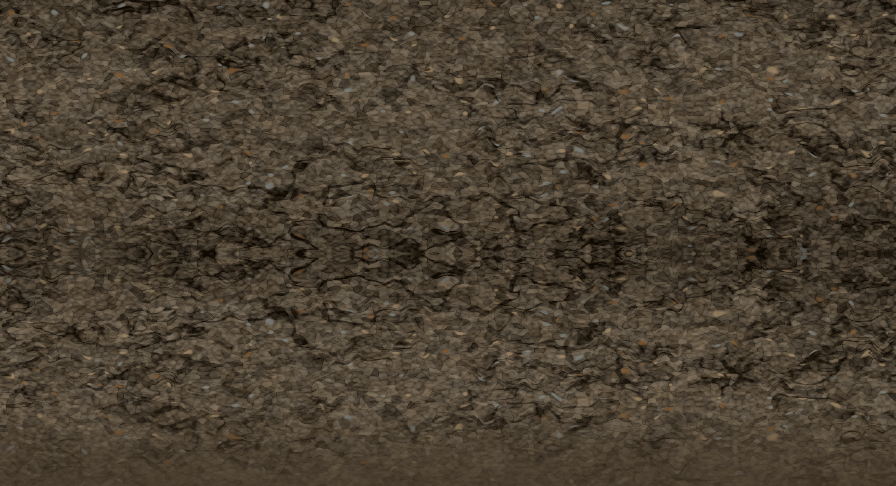
A WebGL 1 fragment shader for this texture:

```glsl
precision highp float;
uniform vec2 u_resolution;

// Colours
const vec3 DARK_SOIL = vec3(0.165, 0.135, 0.095);
const vec3 PALE_SOIL = vec3(0.475, 0.420, 0.345);
const vec3 FOOT_SOIL = vec3(0.265, 0.220, 0.165);
const vec3 TAN_CHIP = vec3(0.64, 0.54, 0.40);
const vec3 GREY_CHIP = vec3(0.50, 0.52, 0.51);
const vec3 RUST_CHIP = vec3(0.50, 0.34, 0.18);

// Feature densities, in cells per canvas height
const vec2 PEBBLE_DENSITY = vec2(58.0, 104.0);
const vec2 GRAIN_DENSITY = vec2(115.0, 200.0);
const vec2 CLOD_DENSITY = vec2(15.0, 36.0);
const vec2 CRACK_DENSITY = vec2(9.0, 25.0);
const vec2 FINE_CRACK_DENSITY = vec2(21.0, 48.0);
const vec2 CHIP_DENSITY = vec2(30.0, 46.0);

// Tone and contrast
const float BASE_TONE = 0.59;
const float PEBBLE_CONTRAST = 0.46;
const float GRAIN_CONTRAST = 0.50;
const float CLOD_CONTRAST = 0.42;
const float GAP_DEPTH = 0.20;
const float CRACK_DEPTH = 0.48;
const float CHIP_CHANCE = 0.16;
const float SEAM_HEIGHT = 0.478;
const float SEAM_WIDTH = 0.095;
const float SEAM_DEPTH = 0.22;

float hash(vec2 p) {
  vec3 q = fract(vec3(p.xyx) * 0.1031);
  q += dot(q, q.yzx + 33.33);
  return fract((q.x + q.y) * q.z);
}

vec2 hash2(vec2 p) {
  return vec2(hash(p + 17.3), hash(p + 71.9));
}

float noise(vec2 p) {
  vec2 cell = floor(p);
  vec2 f = fract(p);
  f = f * f * (3.0 - 2.0 * f);
  float low = mix(hash(cell), hash(cell + vec2(1.0, 0.0)), f.x);
  float high = mix(hash(cell + vec2(0.0, 1.0)), hash(cell + 1.0), f.x);
  return mix(low, high, f.y);
}

float fbm(vec2 p) {
  float sum = 0.0;
  float weight = 0.55;
  for (int i = 0; i < 3; i++) {
    sum += weight * noise(p);
    p = p * 2.03 + 13.7;
    weight *= 0.5;
  }
  return sum / 0.9625;
}

// x: random tone of the nearest pebble, y: darkness of the gap around it
vec2 pebbles(vec2 p) {
  vec2 cell = floor(p);
  float nearest = 8.0;
  float second = 8.0;
  float tone = 0.0;
  for (int j = -1; j <= 1; j++) {
    for (int i = -1; i <= 1; i++) {
      vec2 id = cell + vec2(float(i), float(j));
      float d = length(id + hash2(id) - p);
      if (d < nearest) {
        second = nearest;
        nearest = d;
        tone = hash(id + 5.1);
      } else {
        second = min(second, d);
      }
    }
  }
  return vec2(tone, 1.0 - smoothstep(0.0, 0.3, second - nearest));
}

// Broken contour lines of a noise field
float cracks(vec2 p, float width) {
  float line = 1.0 - smoothstep(width * 0.25, width, abs(fbm(p) - 0.5));
  return line * smoothstep(0.48, 0.68, noise(p * 0.43 + 41.0));
}

// rgb: chip colour, a: coverage
vec4 chips(vec2 p) {
  vec2 id = floor(p);
  vec2 center = 0.3 + 0.4 * hash2(id);
  float radius = mix(0.10, 0.24, hash(id + 3.7));
  float d = length((fract(p) - center) * vec2(0.8, 1.0));
  float kind = hash(id + 29.0);
  vec3 color = mix(TAN_CHIP, GREY_CHIP, step(0.45, kind));
  color = mix(color, RUST_CHIP, step(0.78, kind));
  float present = step(hash(id + 53.0), CHIP_CHANCE);
  return vec4(color, present * (1.0 - smoothstep(radius * 0.5, radius + 0.06, d)));
}

void main() {
  vec2 uv = gl_FragCoord.xy / u_resolution;
  vec2 p = gl_FragCoord.xy / u_resolution.y;

  // Ground folded about the dark seam
  float fold = abs(uv.y - SEAM_HEIGHT);
  vec2 ground = vec2(p.x, fold) + 3.0;
  vec2 warped = ground + 0.016 * (vec2(noise(ground * 38.0), noise(ground * 38.0 + 90.0)) - 0.5);

  // Broad light and shade
  float seam = exp(-pow(fold / SEAM_WIDTH, 2.0));
  float tone = BASE_TONE - seam * (SEAM_DEPTH + 0.10 * smoothstep(0.5, 1.0, uv.x));
  tone -= 0.13 * smoothstep(0.80, 1.0, uv.y);
  tone -= 0.10 * smoothstep(0.75, 1.0, uv.x) * smoothstep(0.4, 0.1, fold);
  tone += 0.16 * (fbm(p * vec2(2.2, 4.5)) - 0.5);

  // Clods, pebbles and grain
  vec2 pebble = pebbles(warped * PEBBLE_DENSITY);
  tone += CLOD_CONTRAST * (fbm(warped * CLOD_DENSITY) - 0.5);
  tone += PEBBLE_CONTRAST * (pebble.x - 0.5) - GAP_DEPTH * pebble.y;
  tone += GRAIN_CONTRAST * (noise(ground * GRAIN_DENSITY) - 0.5);

  // Cracks
  float crack = max(cracks(warped * CRACK_DENSITY, 0.055),
                    0.8 * cracks(warped * FINE_CRACK_DENSITY + 60.0, 0.085));
  tone -= CRACK_DEPTH * crack;

  vec3 color = mix(DARK_SOIL, PALE_SOIL, clamp(tone, -0.35, 1.2));
  color *= 1.0 + vec3(0.05, 0.0, -0.07) * (noise(ground * vec2(34.0, 60.0)) - 0.5);

  // Scattered stone chips
  vec4 chip = chips(warped * CHIP_DENSITY);
  color = mix(color, chip.rgb * (1.0 - 0.25 * seam), 0.75 * chip.a * (1.0 - crack));

  // Smooth, brown foot of the ground
  float foot = 1.0 - smoothstep(0.0, 0.20, uv.y);
  color = mix(color, FOOT_SOIL, 0.72 * foot);

  gl_FragColor = vec4(color, 1.0);
}
```
